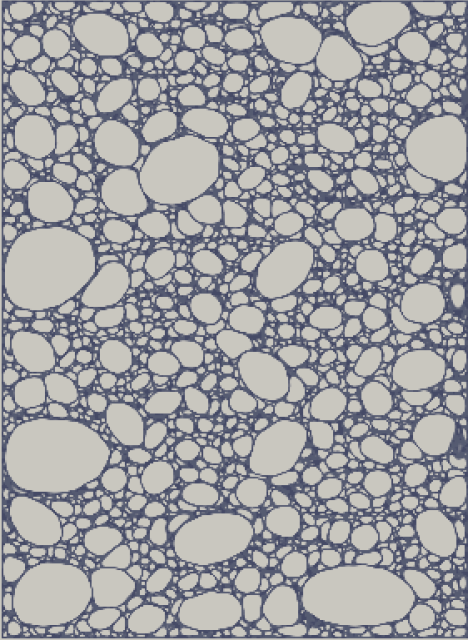
Reproduce this texture procedurally as a WebGL 1 fragment shader.

```glsl
precision highp float;

uniform vec2 u_resolution;

const vec3 STONE = vec3(0.79, 0.78, 0.75);
const vec3 GROUT = vec3(0.335, 0.355, 0.445);
const vec3 GROUT_DEEP = vec3(0.27, 0.29, 0.40);
const float GRID = 281.0;   // mosaic cells across the canvas
const float GAP = 0.004;    // clearance between stones

vec2 hash2(vec2 p) {
  vec3 q = fract(vec3(p.xyx) * vec3(0.1031, 0.1030, 0.0973));
  q += dot(q, q.yzx + 33.33);
  return fract((q.xx + q.yz) * q.zy);
}

float gradientDot(vec2 corner, vec2 offset) {
  float angle = 6.2832 * hash2(corner).x;
  return dot(vec2(cos(angle), sin(angle)), offset);
}

float gradientNoise(vec2 p) {
  vec2 i = floor(p), f = fract(p);
  vec2 u = f * f * f * (f * (f * 6.0 - 15.0) + 10.0);
  vec2 e = vec2(1.0, 0.0);
  float low = mix(gradientDot(i, f), gradientDot(i + e, f - e), u.x);
  float high = mix(gradientDot(i + e.yx, f - e.yx), gradientDot(i + 1.0, f - 1.0), u.x);
  return mix(low, high, u.y);
}

float smoothMax(float a, float b, float k) {
  float h = max(k - abs(a - b), 0.0) / k;
  return max(a, b) + 0.25 * h * h * k;
}

float ellipse(vec2 p, vec2 radii) {
  float k0 = length(p / radii);
  float k1 = length(p / (radii * radii));
  return k0 * (k0 - 1.0) / max(k1, 0.001);
}

// Nearest and second nearest ellipse in one jittered layer
vec2 pebbleLayer(vec2 p, float size, float fill, float presence, float seed) {
  vec2 home = floor(p / size);
  vec2 nearest = vec2(1.0);
  for (int y = -1; y <= 1; y++) {
    for (int x = -1; x <= 1; x++) {
      vec2 id = home + vec2(float(x), float(y));
      vec2 jitter = hash2(id + seed);
      vec2 shape = hash2(id + seed + 57.3);
      vec2 kind = hash2(id + seed + 113.7);
      float angle = (kind.x - 0.5) * 2.0;
      float c = cos(angle), s = sin(angle);
      vec2 q = p - (id + 0.5 + 0.5 * (jitter - 0.5)) * size;
      q = vec2(c * q.x + s * q.y, c * q.y - s * q.x);
      float stretch = mix(1.04, 1.32, shape.y);
      float radius = size * fill * mix(0.25, 0.40, shape.x);
      float d = ellipse(q, radius * vec2(stretch, 1.0 / stretch));
      d += step(presence, kind.y);
      nearest = d < nearest.x ? vec2(d, nearest.x) : vec2(nearest.x, min(nearest.y, d));
    }
  }
  return nearest;
}

// Large stones first; each smaller layer fills the room that is left
float pebbles(vec2 p, float height) {
  float d = min(min(p.x, p.y) - 0.004, min(1.0 - p.x, height - p.y));
  vec2 warp = vec2(gradientNoise(p * 26.0), gradientNoise(p * 26.0 + 41.0));
  vec2 q = p + 0.006 * warp;
  float size = 0.30;
  for (int i = 0; i < 6; i++) {
    float level = float(i);
    float fill = 0.85 + 0.05 * level;
    vec2 pair = pebbleLayer(q, size, fill, 0.45 + 0.2 * level, 19.0 * level + 7.0);
    float side = 0.5 * (pair.x - pair.y + GAP);
    float stone = smoothMax(pair.x, side, 0.08 * size);
    stone = smoothMax(stone, GAP - d, 0.2 * size);
    d = min(d, stone);
    size *= 0.56;
  }
  return d;
}

vec3 mosaicColour(vec2 cell, float height) {
  vec2 p = (cell + 0.5) / GRID;
  float cover = smoothstep(-0.0008, 0.0008, pebbles(p, height));
  float depth = smoothstep(0.06, 0.16, gradientNoise(p * 75.0));
  return mix(STONE, mix(GROUT, GROUT_DEEP, depth), cover);
}

void main() {
  // Area-weighted blend of the mosaic cells under this pixel
  float footprint = GRID / u_resolution.x;
  float height = u_resolution.y / u_resolution.x;
  vec2 upper = gl_FragCoord.xy * footprint + 0.5 * footprint;
  vec2 cell = floor(upper);
  vec2 weight = clamp((upper - cell) / footprint, 0.0, 1.0);
  vec2 e = vec2(1.0, 0.0);
  vec3 low = mix(mosaicColour(cell - 1.0, height), mosaicColour(cell - e.yx, height), weight.x);
  vec3 high = mix(mosaicColour(cell - e, height), mosaicColour(cell, height), weight.x);
  gl_FragColor = vec4(mix(low, high, weight.y), 1.0);
}
```
